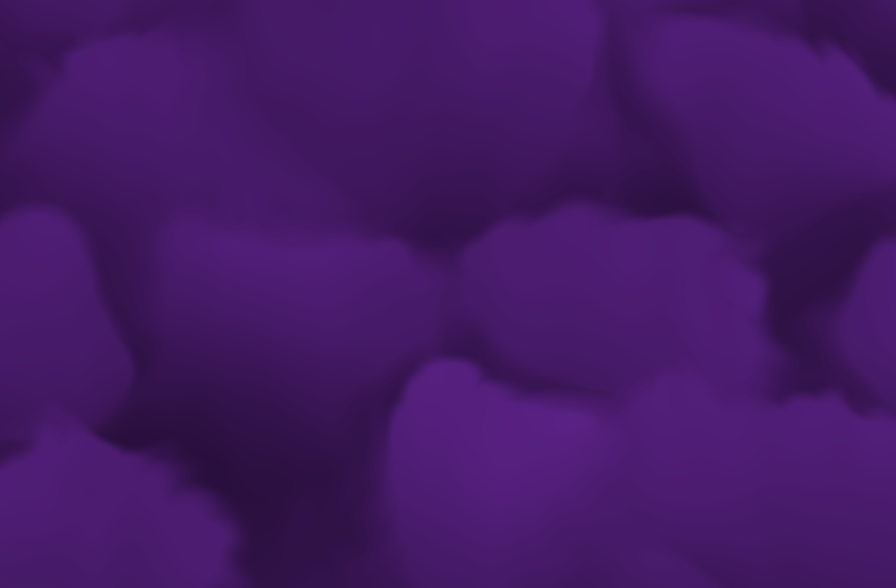
Reproduce this texture procedurally as a WebGL 2 fragment shader.

```glsl
#version 300 es
precision highp float;
// Soft violet cloud banks: overlapping billows, bright at the crest and dark in the folds.

uniform vec2 u_resolution;
out vec4 fragColor;

const vec3  CLOUD_COLOR   = vec3(0.270, 0.100, 0.400);
const vec2  LIGHT_DIR     = vec2(0.35, 0.937);
const int   ROWS          = 4;
const int   COLUMNS       = 4;
const vec2  SPACING       = vec2(0.60, 0.32);
const vec2  JITTER        = vec2(0.28, 0.20);
const float TOP_ROW       = 0.92;
const float RADIUS_MIN    = 0.27;
const float RADIUS_RANGE  = 0.11;
const float CREST_MIN     = 1.13;
const float CREST_RANGE   = 0.20;
const float FOLD_SHADE    = 0.62;
const float BACK_SHADE    = 0.74;
const float CRISP_EDGE    = 0.045;
const float HAZY_EDGE     = 0.320;
const float WARP_AMOUNT   = 0.11;
const float TONE_AMOUNT   = 0.18;
const float MEAN_SHADE    = 1.08;
const float CONTRAST      = 0.90;

vec2 hash2(vec2 p) {
    vec3 h = fract(vec3(p.xyx) * vec3(0.1031, 0.1030, 0.0973));
    h += dot(h, h.yzx + 33.33);
    return fract((h.xx + h.yz) * h.zy);
}

float cornerGradient(vec2 cell, vec2 offset) {
    float angle = 6.2832 * hash2(cell).x;
    return dot(vec2(cos(angle), sin(angle)), offset);
}

float gradientNoise(vec2 p) {
    vec2 i = floor(p), f = fract(p);
    vec2 u = f * f * f * (f * (f * 6.0 - 15.0) + 10.0);
    vec2 e = vec2(1.0, 0.0);
    float low  = mix(cornerGradient(i, f), cornerGradient(i + e.xy, f - e.xy), u.x);
    float high = mix(cornerGradient(i + e.yx, f - e.yx), cornerGradient(i + e.xx, f - e.xx), u.x);
    return mix(low, high, u.y);
}

// Rounded bumps separated by slightly softened creases
float puff(vec2 p) {
    float n = gradientNoise(p);
    return sqrt(n * n + 0.003);
}

// Returns the billow's shade and its coverage
vec2 billow(vec2 p, vec2 id) {
    vec2 place = hash2(id + 17.0) - 0.5;
    vec2 trait = hash2(id + 53.0);
    float stagger = 0.5 * mod(id.y, 2.0) - 0.25;
    vec2 center = vec2((id.x + stagger) * SPACING.x, TOP_ROW - id.y * SPACING.y);
    vec2 q = p - center - place * JITTER;
    q.x *= 0.88;

    float radius = RADIUS_MIN + RADIUS_RANGE * trait.x;
    vec2 seed = id * 7.3 + 40.0;
    float broadLumps = 0.15 * puff(p * 4.5 + seed);
    float lumps = broadLumps + 0.05 * puff(p * 11.0 + seed);
    float depth = radius + lumps - length(q);

    // Lit rims are crisp in places; shaded sides dissolve into haze
    float facing = dot(q, LIGHT_DIR) / max(length(q), 0.001);
    float edge = mix(HAZY_EDGE, CRISP_EDGE, smoothstep(-0.2, 0.75, facing));
    edge *= 1.0 + 1.3 * smoothstep(-0.15, 0.4, gradientNoise(p * 3.5 - seed));
    float cover = smoothstep(0.0, edge, depth);

    float crest = CREST_MIN + CREST_RANGE * trait.y;
    float lit = smoothstep(-1.0, 0.95, dot(q, LIGHT_DIR) / radius);
    float shade = mix(FOLD_SHADE, crest, lit) + 0.6 * (broadLumps - 0.03);
    return vec2(shade, cover);
}

void main() {
    vec2 p = gl_FragCoord.xy / u_resolution.y;
    vec2 warp = vec2(gradientNoise(p * 2.8 + 5.2), gradientNoise(p * 2.8 + 21.7));
    vec2 cloudPos = p + WARP_AMOUNT * warp;

    // Layer the billows from the far top row to the near bottom row
    float shade = BACK_SHADE;
    for (int row = 0; row < ROWS; row++) {
        for (int column = 0; column < COLUMNS; column++) {
            vec2 layer = billow(cloudPos, vec2(float(column), float(row)));
            shade = mix(shade, layer.x, layer.y);
        }
    }

    // Broad drifting tone and faint upright wisps
    shade += TONE_AMOUNT * gradientNoise(p * 2.3 + 71.0);
    shade += 0.04 * gradientNoise(cloudPos * vec2(12.0, 5.0) + 11.0);
    shade = clamp(1.0 + CONTRAST * (shade - MEAN_SHADE), 0.60, 1.36);

    fragColor = vec4(CLOUD_COLOR * shade, 1.0);
}
```
